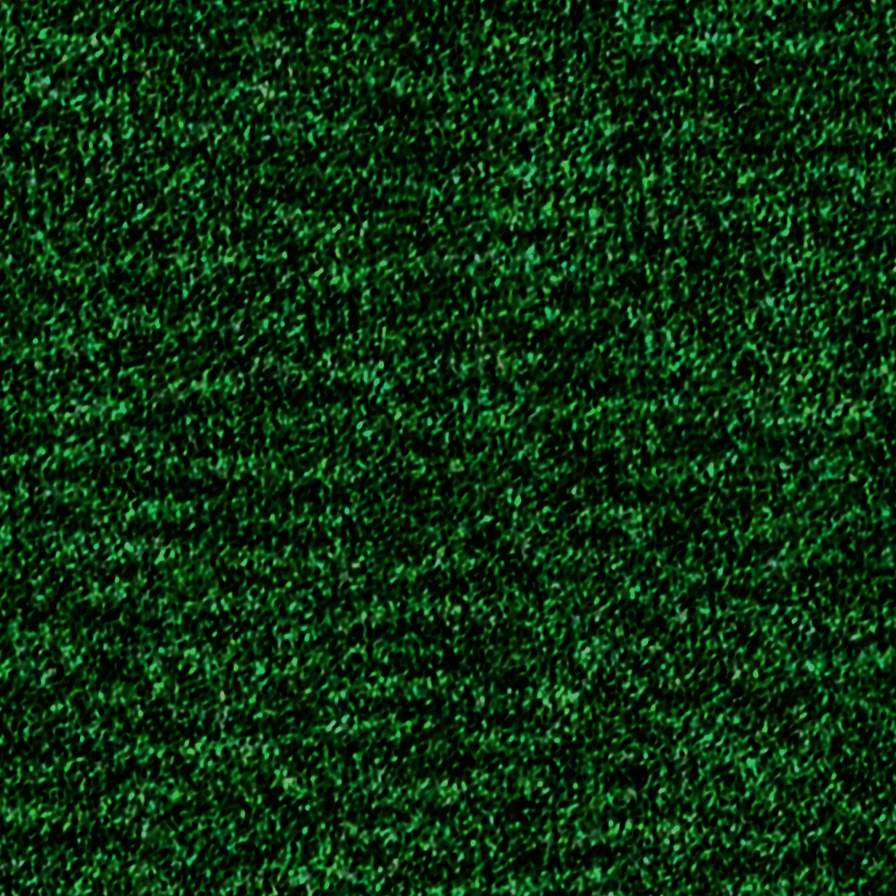
Write a Shadertoy shader that draws this texture.

```glsl
// Dense green speckle: short, slightly slanted bright grains on near-black,
// gathered into faint uneven horizontal rows. The grains are sparse Gabor
// noise of unit variance, squared into a brightness and mapped to green.

const float TAU = 6.2831853;
const float CELL = 0.0049;           // spacing of the noise impulses
const vec2 GRAIN = vec2(0.0029, 0.0027); // kernel spread across and along a grain
const float GRAIN_PITCH = 0.0150;    // distance between neighbouring grains
const float LEAN = 0.36;             // mean slant to the right, in radians
const float LEAN_SPREAD = 1.5;       // range of the slant
const float GRAIN_CONTRAST = 0.95;
const float ROW_COUNT = 19.0;
const float ROW_CONTRAST = 0.22;
const vec2 PATCH_FREQ = vec2(24.0, 42.0);
const float PATCH_CONTRAST = 0.6;
const float MID_TONE = 0.365;        // root of the median brightness
const float TONE_RANGE = 0.245;
const float SHOULDER = 0.25;         // compression of the brightest grains
const float BLACK_LEVEL = 0.012;
const float WHITE_LEVEL = 0.72;
const float TINT_FREQ = 70.0;

float hash(vec2 p) {
    return fract(sin(dot(p, vec2(127.1, 311.7))) * 43758.5453);
}

// Smooth value noise from -1 to 1
float noise(vec2 p) {
    vec2 i = floor(p), f = fract(p);
    f = f * f * (3.0 - 2.0 * f);
    float low = mix(hash(i), hash(i + vec2(1, 0)), f.x);
    float high = mix(hash(i + vec2(0, 1)), hash(i + vec2(1, 1)), f.x);
    return 2.0 * mix(low, high, f.y) - 1.0;
}

// Sum of randomly placed, signed and slanted wave packets, unit variance
float grainField(vec2 p) {
    vec2 home = floor(p / CELL);
    float wave = TAU / GRAIN_PITCH;
    float sum = 0.0;
    for (int y = -2; y <= 2; y++) {
        for (int x = -2; x <= 2; x++) {
            vec2 id = home + vec2(x, y);
            vec2 jitter = vec2(hash(id + 17.3), hash(id + 51.9));
            vec2 d = p - (id + jitter) * CELL;
            float angle = LEAN + LEAN_SPREAD * (hash(id + 83.7) - 0.5);
            float c = cos(angle), s = sin(angle);
            d = vec2(c * d.x - s * d.y, s * d.x + c * d.y);
            vec2 q = d / GRAIN;
            float weight = 2.0 * hash(id + 7.1) - 1.0;
            sum += weight * exp(-0.5 * dot(q, q)) * cos(wave * d.x);
        }
    }
    float phase = wave * GRAIN.x;
    float energy = 0.25 * TAU * GRAIN.x * GRAIN.y * (1.0 + exp(-phase * phase));
    return sum / sqrt(energy / (3.0 * CELL * CELL));
}

// Wavy rows broken by flat dark and light patches
float rowField(vec2 p) {
    float warp = 0.4 * noise(p * vec2(6.0, 7.0) + 3.7);
    float rows = sin(TAU * (p.y * ROW_COUNT + warp));
    return ROW_CONTRAST * rows + PATCH_CONTRAST * noise(p * PATCH_FREQ + 11.0);
}

// Deep saturated green, with some paler grains and faint red and blue casts
vec3 grainColor(float green, vec2 p) {
    vec3 color = vec3(0.004 + 0.48 * pow(green, 2.2), green, 0.004 + 0.72 * green * green);
    float redTint = noise(p * TINT_FREQ + 29.0);
    float blueTint = noise(p * TINT_FREQ + 61.0);
    float pale = smoothstep(0.2, 0.8, noise(p * TINT_FREQ * 1.2 + 97.0));
    color.r += redTint * (0.012 + 0.2 * green * green);
    color.b += blueTint * (0.012 + 0.2 * green * green);
    color += pale * green * vec3(0.28, -0.05, 0.22) * smoothstep(0.1, 0.35, green);
    return clamp(color, 0.0, 1.0);
}

void mainImage(out vec4 fragColor, in vec2 fragCoord) {
    vec2 p = fragCoord / iResolution.y;
    float level = GRAIN_CONTRAST * grainField(p) + rowField(p);
    float tone = max(MID_TONE + TONE_RANGE * level, 0.0);
    float light = tone * tone;
    float green = min(BLACK_LEVEL + light / (1.0 + SHOULDER * light * light), WHITE_LEVEL);
    fragColor = vec4(grainColor(green, p), 1.0);
}
```
